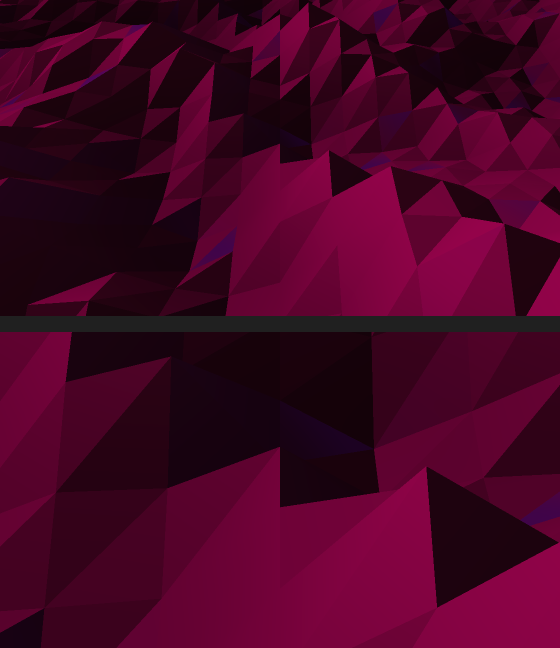
Top, the full canvas; bottom, a detail of the centre.
Reproduce this background procedurally as a Shadertoy shader.

```glsl
const vec3  SHADE  = vec3(0.115, 0.012, 0.052);
const vec3  LIT    = vec3(0.530, 0.011, 0.265);
const vec3  VIOLET = vec3(0.320, 0.025, 0.400);
const vec3  LIGHT  = vec3(-0.75, 0.25, 0.61);   // x right, y away, z up
const vec3  EYE    = vec3(0.0, 0.0, 5.5);       // one unit is one grid cell
const float PITCH  = 0.61;
const float FOCAL  = 1.3;
const float CREST  = 2.0;                       // no terrain above this level
const float SWELL  = 0.80;
const float RIDGE  = 0.75;
const float JITTER = 0.70;
const float VIOLET_SHARE = 0.06;
const float NUDGE  = 1e-4;
const int   MAX_FACETS = 96;
const int   AA = 2;

float hash(vec2 p) {
    vec3 q = fract(p.xyx * 0.1031);
    q += dot(q, q.yzx + 33.33);
    return fract((q.x + q.y) * q.z);
}

// Height of a grid vertex: broad swells, folded ridges and random jitter
float vertexHeight(vec2 v) {
    float swell = sin(0.42 * v.x - 0.3 * v.y + 1.6 * sin(0.23 * v.y + 0.2 * v.x));
    float ridge = 1.0 - 2.0 * abs(sin(0.27 * v.x + 0.38 * v.y + 0.8 * sin(0.35 * v.x)));
    return SWELL * swell + RIDGE * ridge + JITTER * (hash(v) - 0.5);
}

// Triangle under p: slope in xy, height at p in z
vec3 facet(vec2 p) {
    vec2 cell = floor(p), f = p - cell;
    vec2 side = f.x > f.y ? vec2(1, 0) : vec2(0, 1);
    float near = vertexHeight(cell);
    float mid = vertexHeight(cell + side);
    float far = vertexHeight(cell + 1.0);
    vec2 slope = mix(vec2(far - mid), vec2(mid - near), side);
    return vec3(slope, near + dot(slope, f));
}

vec3 shadeFacet(vec3 pos, vec2 slope, vec2 id) {
    vec3 normal = normalize(vec3(-slope, 1.0));
    float diffuse = dot(normal, normalize(LIGHT)) + 0.12 * (hash(id + 7.3) - 0.5);
    vec3 col = mix(SHADE, LIT, smoothstep(0.15, 0.85, diffuse));

    // A few violet facets, plus a cool cast on slopes turned from the light
    float accent = smoothstep(1.0 - VIOLET_SHARE, 1.0 - 0.5 * VIOLET_SHARE, hash(id + 41.7));
    float fade = 0.6 + 0.3 * sin(2.1 * pos.x + 1.7 * pos.y);
    col = mix(col, VIOLET * (0.45 + 0.6 * max(diffuse, 0.0)), accent * fade);
    col.b += 0.04 * smoothstep(0.4, 0.9, normal.x);

    // Darker hollows and distance
    col *= mix(0.72, 1.1, smoothstep(-1.5, 1.5, pos.z));
    return col * mix(1.0, 0.75, smoothstep(8.0, 22.0, pos.y));
}

// Walk the ray exactly from triangle to triangle
vec3 traceTerrain(vec3 dir) {
    vec3 rate = vec3(dir.xy, dir.x - dir.y) + 1e-6;
    float t = (CREST - EYE.z) / dir.z;
    for (int i = 0; i < MAX_FACETS; i++) {
        vec3 pos = EYE + dir * t;
        vec3 face = facet(pos.xy);
        vec3 lanes = vec3(pos.xy, pos.x - pos.y);
        vec3 toEdge = (step(0.0, rate) - fract(lanes)) / rate;
        float span = min(toEdge.x, min(toEdge.y, toEdge.z));

        float gap = pos.z - face.z;
        float closing = dir.z - dot(face.xy, dir.xy);
        if (gap + closing * span < 0.0) {
            vec2 f = fract(pos.xy);
            vec2 id = floor(pos.xy) + (f.x > f.y ? 0.5 : 0.0);
            return shadeFacet(pos - dir * gap / closing, face.xy, id);
        }
        t += span + NUDGE;
    }
    return SHADE;
}

void mainImage(out vec4 fragColor, in vec2 fragCoord) {
    vec3 forward = vec3(0.0, cos(PITCH), -sin(PITCH));
    vec3 up = vec3(0.0, sin(PITCH), cos(PITCH));
    vec3 sum = vec3(0.0);
    for (int k = 0; k < AA * AA; k++) {
        vec2 offset = (vec2(k % AA, k / AA) + 0.5) / float(AA) - 0.5;
        vec2 uv = (fragCoord + offset - 0.5 * iResolution.xy) / iResolution.y;
        sum += traceTerrain(FOCAL * forward + vec3(uv.x, 0.0, 0.0) + uv.y * up);
    }
    fragColor = vec4(sum / float(AA * AA), 1.0);
}
```
